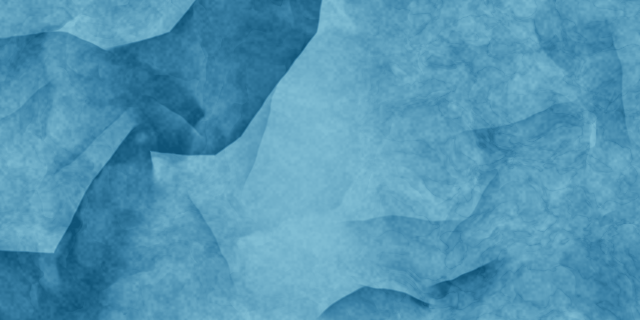
Write a Shadertoy shader that draws this texture.

```glsl
// Crumpled blue tissue paper: one dark overlapping fold, a smooth bright pool
// beside it, and creased facets elsewhere. A tone is built from a polygon
// distance, one-sided creases, tilted cells and noise, then mapped to blues.

const vec3 DEEP_BLUE = vec3(0.06, 0.33, 0.47);
const vec3 MID_BLUE = vec3(0.23, 0.51, 0.655);
const vec3 PALE_BLUE = vec3(0.44, 0.69, 0.79);

const float PAPER_TONE = 0.80;
const float FOLD_TONE = 0.37;
const float POOL_LIGHT = 0.15;
const float FACET_CONTRAST = 0.22;
const float VEIN_CONTRAST = 0.13;
const float GRAIN_CONTRAST = 0.40;
const float CREASE_REACH = 0.05;
const float EDGE = 0.004;
const float CONTRAST = 1.25;
const float PIVOT = 0.65;
const float MEAN_TONE = 0.71;

// Outline of the overlapping fold, in canvas heights
const int FOLD_POINTS = 16;
const vec2 FOLD[FOLD_POINTS] = vec2[FOLD_POINTS](
    vec2(1.02, 1.05), vec2(0.99, 0.90), vec2(0.755, 0.57), vec2(0.67, 0.52),
    vec2(0.47, 0.53), vec2(0.49, 0.41), vec2(0.39, 0.23), vec2(0.26, -0.1),
    vec2(-0.1, -0.1), vec2(-0.1, 0.21), vec2(0.17, 0.21), vec2(0.29, 0.44),
    vec2(0.43, 0.61), vec2(0.34, 0.84), vec2(0.53, 0.90), vec2(0.66, 1.05));

// Main creases as start and end; shade lies to the left of each
const int CREASES = 11;
const int STRONG_CREASES = 3;
const vec4 CREASE[CREASES] = vec4[CREASES](
    vec4(1.38, 0.06, 1.10, 0.11), vec4(1.17, 0.12, 0.96, -0.02),
    vec4(1.57, 0.20, 1.31, 0.11), vec4(0.76, 0.04, 0.57, 0.48),
    vec4(0.13, 0.42, 0.46, 0.69), vec4(0.22, 0.77, -0.05, 0.61),
    vec4(1.59, 0.51, 1.35, 0.21), vec4(0.76, 0.36, 0.93, 0.88),
    vec4(1.50, 0.33, 1.02, 0.30), vec4(1.99, 0.50, 1.89, 0.97),
    vec4(1.84, 0.71, 1.36, 0.55));
const vec4 POCKET = vec4(0.65, 0.57, 0.47, 0.70);

float hash(vec2 p) {
    return fract(sin(dot(p, vec2(127.1, 311.7))) * 43758.5);
}

float noise(vec2 p) {
    vec2 i = floor(p), f = fract(p);
    f = f * f * (3.0 - 2.0 * f);
    return mix(mix(hash(i), hash(i + vec2(1, 0)), f.x),
               mix(hash(i + vec2(0, 1)), hash(i + vec2(1, 1)), f.x), f.y);
}

float fbm(vec2 p) {
    float sum = 0.0, amp = 0.5;
    for (int i = 0; i < 4; i++) {
        sum += amp * noise(p);
        p = mat2(1.6, 1.2, -1.2, 1.6) * p + 7.3;
        amp *= 0.5;
    }
    return sum / 0.9375;
}

// Randomly tilted cells, blended narrowly where they meet
float facets(vec2 p) {
    float sum = 0.0, total = 1e-20;
    for (int y = -1; y <= 1; y++)
    for (int x = -1; x <= 1; x++) {
        vec2 cell = floor(p) + vec2(x, y);
        vec2 d = p - cell - vec2(hash(cell), hash(cell + 31.7));
        float angle = 6.2832 * hash(cell + 73.1);
        float w = exp(-26.0 * dot(d, d));
        sum += w * dot(d, vec2(cos(angle), sin(angle)));
        total += w;
    }
    return sum / total;
}

// Sharp on one side of the line, fading away on the other
float crease(vec2 p, vec4 line) {
    vec2 along = line.zw - line.xy, q = p - line.xy;
    float h = clamp(dot(q, along) / dot(along, along), 0.0, 1.0);
    float side = (along.x * q.y - along.y * q.x) / length(along);
    float taper = smoothstep(0.0, 0.3, h) * smoothstep(1.0, 0.7, h);
    return taper * smoothstep(-EDGE, EDGE, side) * exp(-length(q - along * h) / CREASE_REACH);
}

// Signed distance to the fold outline, negative inside
float foldDistance(vec2 p) {
    float d = 1e3, s = 1.0;
    for (int i = 0; i < FOLD_POINTS; i++) {
        vec2 a = FOLD[i], b = FOLD[(i + 1) % FOLD_POINTS];
        vec2 e = b - a, q = p - a;
        d = min(d, length(q - e * clamp(dot(q, e) / dot(e, e), 0.0, 1.0)));
        if ((a.y > p.y) != (b.y > p.y) && q.x < e.x * q.y / e.y) s = -s;
    }
    return s * d;
}

void mainImage(out vec4 fragColor, in vec2 fragCoord) {
    vec2 p = fragCoord / iResolution.y;
    vec2 warp = vec2(fbm(p * 5.0), fbm(p * 5.0 + 19.0)) - 0.5;
    vec2 bent = p + 0.06 * warp;

    // Broad light, with a smooth pool in the middle
    vec2 fromPool = (p - vec2(0.95, 0.45)) / vec2(0.24, 0.55);
    float pool = exp(-dot(fromPool, fromPool));
    float rough = 1.0 - 0.85 * pool;
    float right = smoothstep(1.05, 1.4, p.x);
    float tone = PAPER_TONE + POOL_LIGHT * pool - 0.06 * right;
    tone -= 0.2 * smoothstep(0.35, 0.0, p.y) * smoothstep(0.78, 0.4, p.x);

    // Crumpled facets in three sizes and thin wrinkles
    float crumple = facets(bent * 3.5 + warp * 0.7) + 0.5 * facets(bent * 8.0 + warp)
                  + 0.35 * facets(bent * 17.0 + warp * 2.0);
    tone += FACET_CONTRAST * rough * crumple;
    float vein = 1.0 - abs(2.0 * fbm(p * vec2(15.0, 21.0) + warp * 3.0) - 1.0);
    tone -= VEIN_CONTRAST * rough * (0.4 + 0.6 * right) * pow(vein, 7.0);

    // Main creases and the shaded sheet at the upper left
    for (int i = 0; i < CREASES; i++)
        tone -= (i < STRONG_CREASES ? 0.55 : 0.22) * crease(bent, CREASE[i]);
    float below = 0.89 - 0.42 * max(bent.x - 0.21, 0.0) - bent.y;
    tone -= 0.38 * smoothstep(-EDGE, EDGE, below) * exp(-max(below, 0.0) / 0.15)
          * smoothstep(0.6, 0.4, p.x);

    // Overlapping fold: crisp outline, soft at its lower right and upper left
    float d = foldDistance(p + 0.025 * warp);
    float lowerRight = smoothstep(0.08, 0.22, p.x - 0.17 - 0.65 * (p.y - 0.21))
                     * smoothstep(0.5, 0.38, p.y);
    float upperLeft = smoothstep(0.59, 0.68, p.y) * smoothstep(0.87, 0.79, p.y)
                    * smoothstep(0.6, 0.48, p.x);
    float blur = mix(EDGE, 0.08, max(lowerRight, upperLeft));
    float inside = smoothstep(blur, -blur, d);
    float foldTone = FOLD_TONE - 0.18 * exp(min(d, 0.0) / 0.05) * (1.0 - upperLeft)
                   + 0.22 * crumple + 0.3 * crease(bent, POCKET);
    tone = mix(tone, foldTone, inside);
    tone = MEAN_TONE + CONTRAST * (tone - PIVOT);

    // Mottled fibre grain
    float grain = 0.55 * fbm(p * 45.0 + warp * 6.0) + 0.45 * noise(p * 105.0) - 0.5;
    tone += GRAIN_CONTRAST * (0.4 + 0.6 * rough) * grain;

    tone = clamp(tone, 0.0, 1.15);
    vec3 color = tone < 0.5 ? mix(DEEP_BLUE, MID_BLUE, tone * 2.0)
                            : mix(MID_BLUE, PALE_BLUE, tone * 2.0 - 1.0);
    fragColor = vec4(color, 1.0);
}
```
